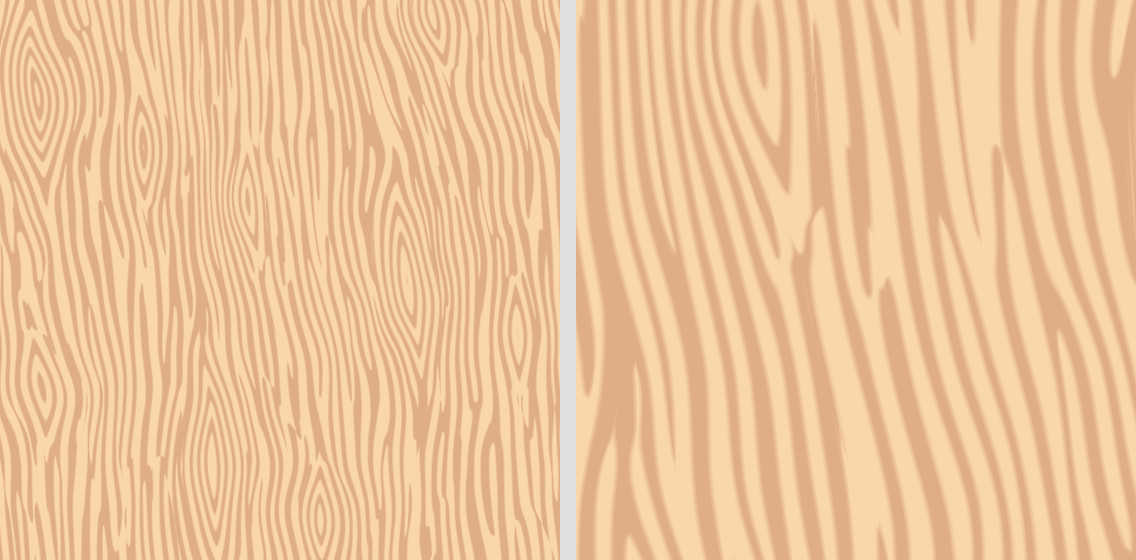
Left: the whole. Right: its middle third, enlarged.
Write a three.js fragment shader that draws this texture.

```glsl
varying vec2 vUv;

const vec3 LIGHT_WOOD = vec3(0.98, 0.84, 0.68);
const vec3 DARK_GRAIN = vec3(0.875, 0.68, 0.525);
const float TAU = 6.28318;

const float GRAIN_FREQ = 45.0;             // stripes across the canvas
const float FREQ_SPREAD = 32.0;
const float GRAIN_TILT = 3.2;
const vec2 GRAIN_CELL = vec2(0.04, 0.19);  // reach of one wave packet
const float LEAN = 0.09;
const float SLOW_BEND = 0.065;
const float FINE_BEND = 0.013;
const float LIGHT_BIAS = 0.17;
const float WIDTH_VARIATION = 0.75;
const float EDGE_RADIUS = 0.0024;
const float SLOPE_STEP = 0.0006;

const int KNOT_COUNT = 9;
const int BIG_KNOTS = 3;
const vec2 KNOT_START = vec2(0.067, 0.832);
const vec2 KNOT_STEP = vec2(0.656, 0.668);
const vec2 KNOT_GROUP_SHIFT = vec2(0.22, -0.1);
const float KNOT_REACH = 0.065;
const float KNOT_ROUNDING = 0.003;
const float RING_FREQ = 42.0;

float hash(vec2 p) {
  return fract(sin(dot(p, vec2(127.1, 311.7))) * 43758.5453);
}

float noise(vec2 p) {
  vec2 i = floor(p);
  vec2 f = fract(p);
  f = f * f * (3.0 - 2.0 * f);
  float low = mix(hash(i), hash(i + vec2(1.0, 0.0)), f.x);
  float high = mix(hash(i + vec2(0.0, 1.0)), hash(i + vec2(1.0, 1.0)), f.x);
  return mix(low, high, f.y);
}

vec2 unitWave(float angle) {
  return vec2(cos(angle), sin(angle));
}

// Slow bends and small wobbles of the grain
vec2 bendGrain(vec2 p) {
  float slow = noise(p * vec2(4.0, 3.0) + 3.0) - 0.5;
  float fine = noise(p * vec2(14.0, 11.0) + 17.0) - 0.5;
  p.x += LEAN * (p.y - 0.5) + SLOW_BEND * slow + FINE_BEND * fine;
  return p;
}

// Pushes the grain aside around knots; rings holds their wave, weight its share
vec2 partAroundKnots(vec2 p, out vec2 rings, out float weight) {
  rings = vec2(0.0);
  weight = 0.0;
  for (int i = 0; i < KNOT_COUNT; i++) {
    float n = float(i);
    float big = i < BIG_KNOTS ? 1.0 : 0.0;
    float group = floor((n + 0.5) / float(BIG_KNOTS));
    vec2 center = bendGrain(fract(KNOT_START + n * KNOT_STEP + group * KNOT_GROUP_SHIFT));
    float chance = hash(vec2(n, 5.0));
    float push = mix(mix(0.03, 0.05, chance), mix(0.075, 0.095, chance), big);
    float tall = mix(0.07, mix(0.15, 0.11, chance), big);

    vec2 d = p - center;
    float fade = exp(-d.y * d.y / (tall * tall));
    float side = length(vec2(d.x, KNOT_ROUNDING)) - KNOT_ROUNDING;
    float depth = side - push * fade * exp(-side / KNOT_REACH);

    float w = smoothstep(0.02, 0.2, fade) * smoothstep(0.03, 0.002, depth);
    rings = mix(rings, unitWave(TAU * RING_FREQ * depth), w);
    weight = max(weight, w);
    p.x = center.x + (d.x < 0.0 ? -abs(depth) : depth);
  }
  return p;
}

// Sum of long wave packets: stripes that fork, taper and end
vec2 grainWave(vec2 p) {
  vec2 q = p / GRAIN_CELL;
  vec2 home = floor(q);
  vec2 sum = vec2(0.0);
  for (int y = -1; y <= 1; y++) {
    for (int x = -1; x <= 1; x++) {
      for (int k = 0; k < 2; k++) {
        vec2 cell = home + vec2(float(x), float(y));
        vec2 seed = cell + 37.0 * float(k);
        vec2 jitter = vec2(hash(seed + 0.3), hash(seed + 0.7));
        vec2 d = q - cell - jitter;
        float window = max(1.0 - dot(d, d), 0.0);
        vec2 freq = vec2(GRAIN_FREQ + FREQ_SPREAD * (hash(seed + 1.1) - 0.5),
                         GRAIN_TILT * (2.0 * hash(seed + 2.3) - 1.0));
        float phase = hash(seed + 4.9) + dot(freq, d * GRAIN_CELL);
        sum += window * window * unitWave(TAU * phase);
      }
    }
  }
  return sum;
}

// Above zero in light wood, below zero in dark grain
float woodField(vec2 uv) {
  vec2 rings;
  float ringWeight;
  vec2 p = partAroundKnots(bendGrain(uv), rings, ringWeight);
  vec2 wave = mix(grainWave(p), rings, ringWeight);
  float swell = WIDTH_VARIATION * (noise(p * vec2(30.0, 6.0)) - 0.5);
  return wave.x / (length(wave) + 0.03) + LIGHT_BIAS + swell * (1.0 - 0.5 * ringWeight);
}

void main() {
  // The field over its slope is the distance to the stripe edge
  float field = woodField(vUv);
  vec2 slope = vec2(woodField(vUv + vec2(SLOPE_STEP, 0.0)) - field,
                    woodField(vUv + vec2(0.0, SLOPE_STEP)) - field) / SLOPE_STEP;
  float edge = field / max(length(slope), 1.0);
  float light = smoothstep(-EDGE_RADIUS, EDGE_RADIUS, edge);
  gl_FragColor = vec4(mix(DARK_GRAIN, LIGHT_WOOD, light), 1.0);
}
```
